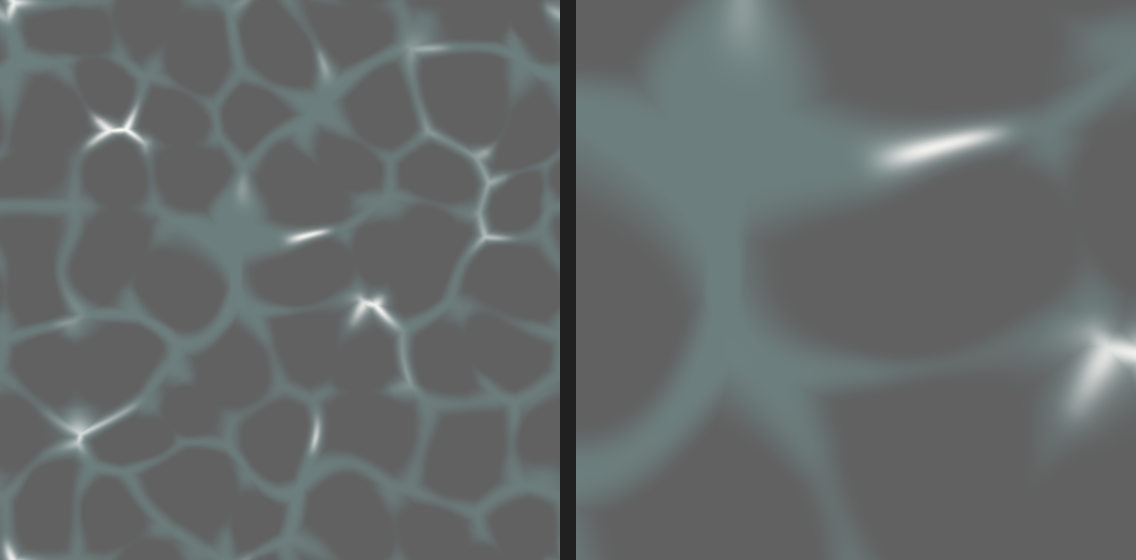
Left, the full canvas; right, a detail of the centre.
Write a three.js fragment shader that draws this texture.

```glsl
// Tiling water caustics: soft teal filaments with thin white glints on flat grey.
// A warped, wrapped cellular field gives rounded holes; the ridge between the
// two nearest cells forms the web, and noise picks the stretches that glint.

varying vec2 vUv;

const vec3 GREY = vec3(0.38, 0.38, 0.38);
const vec3 TEAL_LIGHT = vec3(0.045, 0.115, 0.113);
const vec3 GLOW_LIGHT = vec3(0.17, 0.165, 0.165);
const vec3 CORE_LIGHT = vec3(0.42, 0.35, 0.34);

const float CELLS = 7.0;          // cells across the tile
const float JITTER = 0.86;        // scatter of the cell centres
const float STRETCH = 0.4;        // elongation of the holes
const float WARP_CELLS = 8.0;     // noise repeats that bend the web
const float WARP = 0.42;          // bend, in cell widths
const float GLINT_CELLS = 9.0;    // noise repeats that place the glints
const float GLINT_VARIATION = 0.85;
const float GLOW_WIDTH = 0.17;
const float CORE_WIDTH = 0.085;
const float RIDGE_SLOPE = 0.9;    // higher gives thinner filaments
const float RIDGE_ROUNDING = 0.09;
const float CREST_KNEE = 0.56;    // crests above this are flattened
const float CREST_EXCESS = 0.33;
const vec2 WEB_RANGE = vec2(0.36, 0.65);
const vec2 GLINT_RANGE = vec2(0.68, 1.0);

// Three random values per lattice point, without sine.
vec3 hash3(vec2 p) {
  vec3 q = fract(p.xyx * vec3(0.1031, 0.1030, 0.0973));
  q += dot(q, q.yxz + 33.33);
  return fract((q.xxy + q.yzz) * q.zyx);
}

// Value noise in two channels that wraps after "period" lattice steps.
vec2 wrappedNoise(vec2 uv, float period, float seed) {
  vec2 p = uv * period;
  vec2 cell = floor(p);
  vec2 f = p - cell;
  f = f * f * (3.0 - 2.0 * f);
  vec2 lo = mod(cell, period) + seed;
  vec2 hi = mod(cell + 1.0, period) + seed;
  vec2 bottom = mix(hash3(lo).xy, hash3(vec2(hi.x, lo.y)).xy, f.x);
  vec2 top = mix(hash3(vec2(lo.x, hi.y)).xy, hash3(hi).xy, f.x);
  return mix(bottom, top, f.y);
}

// Distances to the nearest and second nearest cell, each with its own
// size and elongation, on a lattice that wraps at the tile edge.
vec2 cellDistances(vec2 p) {
  vec2 home = floor(p);
  vec2 nearest = vec2(8.0);
  for (int j = -2; j <= 2; j++) {
    for (int i = -2; i <= 2; i++) {
      vec2 cell = home + vec2(float(i), float(j));
      vec2 id = mod(cell, CELLS);
      vec3 place = hash3(id + 17.0);
      vec3 shape = hash3(id + 71.0);
      vec2 offset = cell + 0.5 + JITTER * (place.xy - 0.5) - p;
      float angle = 6.2832 * shape.x;
      vec2 axis = vec2(cos(angle), sin(angle));
      offset += axis * dot(axis, offset) * STRETCH * shape.y;
      float d = length(offset) * mix(0.80, 1.08, place.z);
      nearest.y = min(nearest.y, max(nearest.x, d));
      nearest.x = min(nearest.x, d);
    }
  }
  return nearest;
}

float bell(float x) {
  return exp(-x * x);
}

void main() {
  vec2 bend = wrappedNoise(vUv, WARP_CELLS, 131.0) - 0.5;
  vec2 d = cellDistances(vUv * CELLS + WARP * bend);

  // Rounded ridge along the borders between cells, flattened at junctions.
  float gap = d.y - d.x;
  float roundGap = sqrt(gap * gap + RIDGE_ROUNDING * RIDGE_ROUNDING) - RIDGE_ROUNDING;
  float crest = 0.5 * (d.x + d.y);
  crest = min(crest, mix(CREST_KNEE, crest, CREST_EXCESS));
  float web = smoothstep(WEB_RANGE.x, WEB_RANGE.y, crest - RIDGE_SLOPE * roundGap);

  // Glints: a soft glow with a thin core on some stretches of the web.
  float drift = wrappedNoise(vUv, GLINT_CELLS, 211.0).x - 0.5;
  float strength = smoothstep(GLINT_RANGE.x, GLINT_RANGE.y, crest + GLINT_VARIATION * drift);
  float glow = strength * bell(gap / GLOW_WIDTH) * web;
  float core = strength * strength * bell(gap / CORE_WIDTH) * web;

  vec3 color = GREY + TEAL_LIGHT * web + GLOW_LIGHT * glow + CORE_LIGHT * core;
  gl_FragColor = vec4(color, 1.0);
}
```
